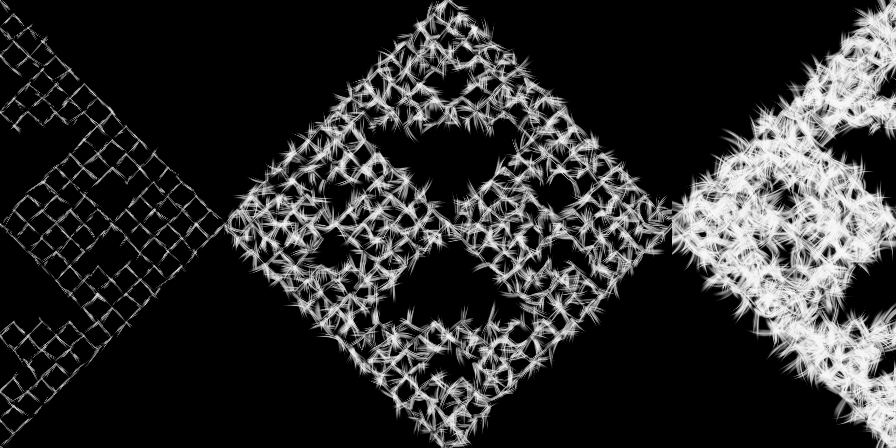
Reproduce this pattern procedurally as a Shadertoy shader.

```glsl
// Three diamonds, each a Sierpinski lattice of square cells and its mirror image.
// Every lattice edge is drawn with curved, bristly brush strokes placed by hash;
// the strokes grow longer, wider and wilder from the left diamond to the right.

const float CELLS = 16.0; // lattice cells along one side of a diamond

vec4 hash4(vec3 p) {
    vec4 q = fract(p.xyzx * vec4(0.1031, 0.1030, 0.0973, 0.1099));
    q += dot(q, q.wzxy + 33.33);
    return fract((q.xxyz + q.yzzw) * q.zywx);
}

float hash1(float x) {
    x = fract(x * 0.1031);
    x *= x + 33.33;
    return fract(x * (x + x));
}

float noise1(float x) {
    float f = fract(x);
    return mix(hash1(floor(x)), hash1(floor(x) + 1.0), f * f * (3.0 - 2.0 * f));
}

// Sierpinski rule on cell indices, mirrored across the horizontal midline
bool isFilled(ivec2 cell) {
    int last = int(CELLS) - 1;
    if (min(cell.x, cell.y) < 0 || max(cell.x, cell.y) > last) return false;
    if (cell.x + cell.y > last) cell = last - cell;
    return (cell.x & cell.y) == 0;
}

// Opacity of a tapered, bent stroke; d is measured from its root
float brushStroke(vec2 d, vec2 dir, float len, float halfWidth, float bend, float seed) {
    float s = dot(d, dir) / len;
    if (s < 0.0 || s > 1.0) return 0.0;
    float side = dot(d, vec2(-dir.y, dir.x)) - bend * len * s * (s - 0.25);
    float across = side / (halfWidth * (0.6 + 0.6 * s));
    if (abs(across) > 1.0) return 0.0;
    float bristle = noise1(across * 4.0 + 20.0 + floor(seed * 900.0) * 11.0);
    float reach = 0.5 + 0.5 * bristle;
    return (0.2 + 0.8 * bristle)
        * smoothstep(0.0, 0.12, s)
        * (1.0 - smoothstep(reach * 0.55, reach, s))
        * (1.0 - smoothstep(0.5, 1.0, abs(across)));
}

// Light left by all strokes of one lattice edge, as remaining darkness
float edgeDarkness(vec2 d, ivec2 node, int axis, float wildness) {
    vec2 along = axis == 0 ? vec2(1.0, 0.0) : vec2(0.0, 1.0);
    float opacity = 0.62 + 0.1 * wildness;
    float halfWidth = 0.085 + 0.095 * wildness;
    int strokes = 3 + 2 * int(wildness);
    float darkness = 1.0;
    for (int k = 0; k < strokes; k++) {
        vec3 key = vec3(vec2(node) + 41.0 * wildness, float(k + 20 * axis) + 3.0);
        vec4 r = hash4(key);
        vec4 r2 = hash4(key + 71.7);

        // The first stroke follows the edge; the others fly off it
        bool spine = k == 0;
        float spread = spine ? 0.16 : 0.22 + 0.75 * wildness;
        float angle = (r.x * 2.0 - 1.0) * spread;
        float len = spine ? 1.35 : (0.6 + 0.35 * wildness) * (0.6 + 0.8 * r.y);
        float root = spine ? -0.12 : r.z;
        float way = !spine && r.w > 0.5 ? -1.0 : 1.0;
        vec2 normal = vec2(-along.y, along.x);
        vec2 dir = way * (along * cos(angle) + normal * sin(angle));
        float bend = (r2.x - 0.5) * (0.3 + 0.5 * wildness);
        float width = halfWidth * (0.7 + 0.6 * r2.y);
        darkness *= 1.0 - opacity * brushStroke(d - along * root, dir, len, width, bend, r2.z);
    }
    return darkness;
}

void mainImage(out vec4 fragColor, in vec2 fragCoord) {
    vec2 p = fragCoord / iResolution.y;

    // One diamond per unit of height, centred on whole x values
    float tile = floor(p.x + 0.5);
    float wildness = clamp(tile, 0.0, 2.0);
    vec2 q = vec2(p.x - tile, 0.5 - p.y);

    // Diagonal lattice coordinates, counted from the top corner
    vec2 lattice = CELLS * (0.5 + vec2(q.y + q.x, q.y - q.x));
    ivec2 home = ivec2(floor(lattice));

    // Gather strokes from nearby edges that border a filled cell
    float darkness = 1.0;
    for (int j = -2; j <= 2; j++) {
        for (int i = -2; i <= 2; i++) {
            ivec2 node = home + ivec2(i, j);
            vec2 d = lattice - vec2(node);
            bool here = isFilled(node);
            if (here || isFilled(node - ivec2(0, 1)))
                darkness *= edgeDarkness(d, node, 0, wildness);
            if (here || isFilled(node - ivec2(1, 0)))
                darkness *= edgeDarkness(d, node, 1, wildness);
        }
    }

    fragColor = vec4(vec3(0.97 * (1.0 - darkness)), 1.0);
}
```
